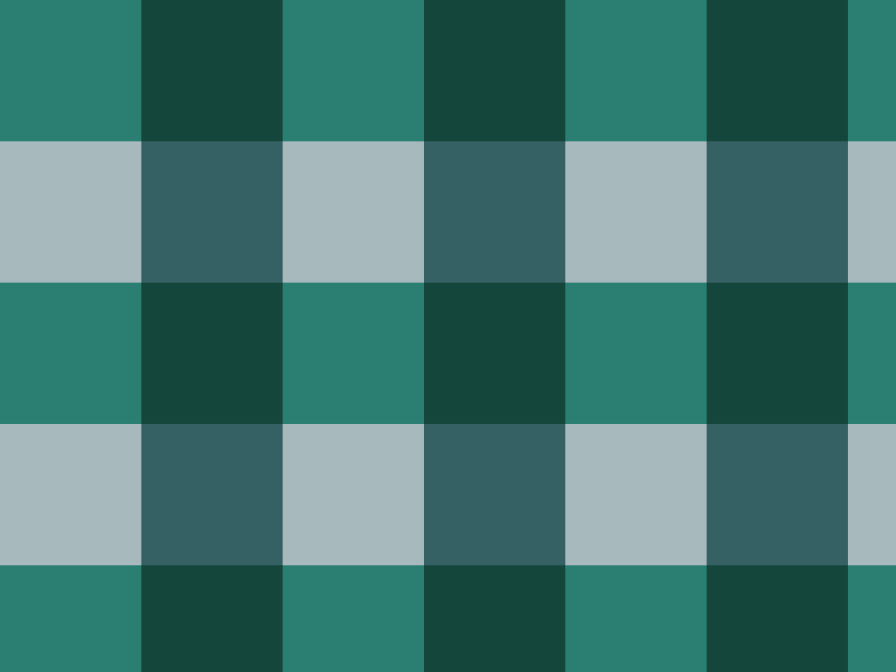
This pattern is drawn by a Shadertoy shader. Its source:

```glsl
#define REPEATS_ACROSS 3.17
#define BAND_SHARE 0.5
#define TEAL vec3(0.165, 0.498, 0.447)
#define DARK_GREEN vec3(0.082, 0.275, 0.231)
#define PALE_GREY vec3(0.660, 0.724, 0.745)
#define SLATE vec3(0.208, 0.382, 0.398)

// Coverage of the second band in each repeat, on both axes at once.
vec2 bandCoverage(vec2 p, float pixelSize) {
    vec2 fromCentre = abs(fract(p + 0.5 * BAND_SHARE - 0.5) - 0.5);
    return clamp((0.5 * BAND_SHARE - fromCentre) / pixelSize + 0.5, 0.0, 1.0);
}

void mainImage(out vec4 fragColor, in vec2 fragCoord) {
    // Repeat units, measured from the top left corner.
    float pixelSize = REPEATS_ACROSS / iResolution.x;
    vec2 p = vec2(fragCoord.x, iResolution.y - fragCoord.y) * pixelSize;
    vec2 band = bandCoverage(p, pixelSize);

    // Woven crossings: x picks the column, y picks the row.
    vec3 greenRow = mix(TEAL, DARK_GREEN, band.x);
    vec3 greyRow = mix(PALE_GREY, SLATE, band.x);
    fragColor = vec4(mix(greenRow, greyRow, band.y), 1.0);
}
```
